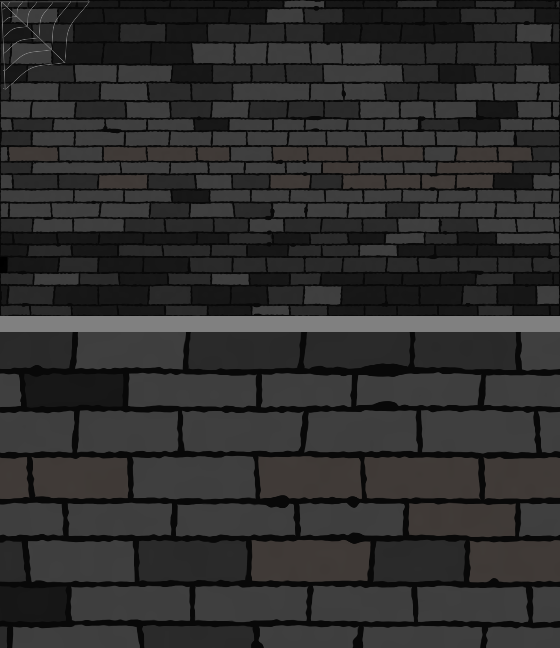
Top: the whole. Bottom: its middle third, enlarged.
Reproduce this pattern procedurally as a Shadertoy shader.

```glsl
// A dark brick wall of 21 uneven courses with staggered, jittered joints,
// lighter and partly brown through the middle, and a cobweb in one corner.
// Courses come from a short height list, bricks from hashes, the web from polar rings.

#define ROWS 21
#define KNEE 0.613          // x where the brick pitch changes
#define PITCH_LEFT 0.146
#define PITCH_RIGHT 0.120
#define JOINT_JITTER 0.20
#define JOINT_HALF 0.0029
#define ROUGHNESS 0.0024
#define WEB_RADIUS 0.277
#define WEB_RINGS 6.0
#define WEB_SAG 0.17
#define SPOKE_STEP 0.765    // radians between threads

const float PI = 3.14159;

// Course boundaries from the floor up, in 432nds of the height
const float COURSES[22] = float[22](
    0.0, 15.0, 42.0, 59.0, 81.0, 98.0, 114.0, 134.0, 155.0, 173.0, 194.0,
    211.0, 232.0, 253.0, 270.0, 294.0, 319.0, 344.0, 374.0, 400.0, 421.0, 432.0);

float hash(vec2 p) {
    vec3 q = fract(p.xyx * vec3(0.1031, 0.1030, 0.0973));
    q += dot(q, q.yzx + 33.33);
    return fract((q.x + q.y) * q.z);
}

float noise(vec2 p) {
    vec2 i = floor(p), f = fract(p);
    f = f * f * (3.0 - 2.0 * f);
    return mix(mix(hash(i), hash(i + vec2(1, 0)), f.x),
               mix(hash(i + vec2(0, 1)), hash(i + vec2(1, 1)), f.x), f.y);
}

// Tone of one brick: four flat greys, brightest in the middle courses
vec3 brickColor(vec2 id, float height) {
    float light = 0.78 * smoothstep(0.22, 0.32, height)
                * (1.0 - smoothstep(0.5, 0.98, height));
    float score = light + 1.1 * hash(id + 17.0);
    if (hash(id + 53.0) < 0.035) score = 0.3;
    float grey = score > 1.0 ? 0.245 : score > 0.5 ? 0.163 : score > 0.03 ? 0.088 : 0.0;
    vec3 color = vec3(grey);
    bool brownCourse = id.y > 8.5 && id.y < 11.5;
    if (brownCourse && score > 0.9 && hash(id + 91.0) < 0.55)
        color = vec3(0.250, 0.227, 0.215);
    return color;
}

vec3 wall(vec2 p, float aspect, float px) {
    vec2 q = p + 0.0025 * (vec2(noise(p * 23.0), noise(p * 19.0 + 40.0)) - 0.5);

    // Find the course
    int row = 0;
    for (int i = 1; i < ROWS; i++)
        if (q.y * 432.0 >= COURSES[i]) row = i;
    float bottom = COURSES[row] / 432.0, top = COURSES[row + 1] / 432.0;
    float middle = 0.5 * (bottom + top);
    float joint = min(q.y - bottom, top - q.y);

    // Find the brick and its nearest upright joint
    float pitch = q.x < KNEE ? PITCH_LEFT : PITCH_RIGHT;
    float u = (q.x - KNEE) / pitch + 4.0 - (row % 2 == 0 ? 0.44 : 0.0);
    vec2 id = vec2(-9.0, float(row));
    for (int k = -2; k <= 2; k++) {
        vec2 cell = vec2(floor(u) + float(k), float(row));
        if (hash(cell + 71.0) < 0.03) continue;   // merged bricks
        float tilt = (hash(cell + 29.0) - 0.5) * 1.6 * (q.y - middle);
        float at = cell.x + JOINT_JITTER * (hash(cell + 5.0) - 0.5) + tilt;
        joint = min(joint, abs(u - at) * pitch);
        if (u >= at) id.x = cell.x;
    }
    joint = min(joint, min(p.x, aspect - p.x));

    // Ragged mortar with a few chipped spots
    float rough = ROUGHNESS * (noise(p * 170.0) - 0.5);
    float chip = 0.004 * smoothstep(0.86, 0.98, noise(p * 27.0 + 9.0));
    float edge = joint - JOINT_HALF - rough - chip;
    vec3 color = brickColor(id, middle) + 0.008 * (noise(p * 60.0) - 0.5);
    vec3 mortar = min(vec3(0.03), color);
    return max(mix(mortar, color, smoothstep(-0.6 * px, 0.6 * px, edge)), 0.0);
}

// Coverage of the web threads, measured from the upper left corner
float cobweb(vec2 p, float px) {
    vec2 c = vec2(p.x - 0.005, 0.994 - p.y);
    float r = length(c), a = atan(c.y, c.x);
    float spoke = clamp(round(a / SPOKE_STEP), 0.0, 2.0) * SPOKE_STEP;
    float thread = max(r * abs(sin(a - spoke)), r - WEB_RADIUS);

    // Rings sag toward the corner between threads and crowd near it
    float sag = 1.0 - WEB_SAG * abs(sin(PI * a / SPOKE_STEP));
    float ringPos = pow(r / (sag * WEB_RADIUS), 1.0 / 1.3) * WEB_RINGS;
    float ring = clamp(round(ringPos), 1.0, WEB_RINGS);
    float ringRadius = WEB_RADIUS * sag * pow(ring / WEB_RINGS, 1.3);
    float arc = abs(r - ringRadius);
    if (a < -0.02 || a > 2.0 * SPOKE_STEP + 0.02) arc = 1.0;

    float d = min(thread, arc);
    return 1.0 - smoothstep(0.0007 - 0.5 * px, 0.0007 + 0.6 * px, d);
}

void mainImage(out vec4 fragColor, in vec2 fragCoord) {
    vec2 p = fragCoord / iResolution.y;
    float px = 1.0 / iResolution.y;
    vec3 color = wall(p, iResolution.x / iResolution.y, px);
    color = mix(color, vec3(0.68), 0.75 * cobweb(p, px));
    fragColor = vec4(color, 1.0);
}
```
